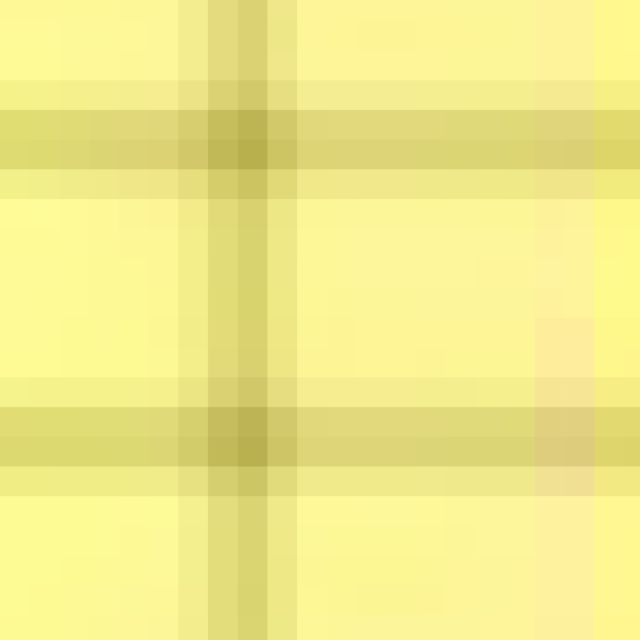
A Shadertoy shader for this pattern:

```glsl
// Soft yellow checked cloth seen as coarse square cells: one vertical stripe
// crosses two horizontal ones. Each stripe is a four-cell shading profile that
// subtracts light, over a base tinted by cell-sampled value noise.

const float CELLS = 21.54;                  // cells across the canvas
const vec2 REPEAT = vec2(22.0, 10.0);       // stripe spacing in cells
const vec2 FIRST_STRIPE = vec2(6.0, 2.0);   // first shaded column and row
const vec4 COLUMN_SHADE = vec4(0.040, 0.112, 0.150, 0.062);
const vec4 ROW_SHADE = vec4(0.035, 0.122, 0.140, 0.056);
const vec3 BASE = vec3(0.992, 0.965, 0.592);

// Sine-free hash of a lattice point
float hash21(vec2 p) {
    vec3 q = fract(p.xyx * 0.1031);
    q += dot(q, q.yzx + 33.33);
    return fract((q.x + q.y) * q.z);
}

float valueNoise(vec2 p) {
    vec2 i = floor(p);
    vec2 f = smoothstep(0.0, 1.0, fract(p));
    float low = mix(hash21(i), hash21(i + vec2(1, 0)), f.x);
    float high = mix(hash21(i + vec2(0, 1)), hash21(i + vec2(1, 1)), f.x);
    return mix(low, high, f.y);
}

// Cell index with antialiased jumps at the cell borders
vec2 softFloor(vec2 p, float halfWidth) {
    vec2 shifted = p + 0.5;
    return floor(shifted) - 1.0
         + smoothstep(0.5 - halfWidth, 0.5 + halfWidth, fract(shifted));
}

// Shade of a repeating stripe, interpolated between its four cells
float stripe(float index, float first, float period, vec4 shade) {
    float t = mod(index - first + 1.0, period) - 1.0;
    vec4 weight = max(1.0 - abs(t - vec4(0, 1, 2, 3)), 0.0);
    return dot(weight, shade);
}

// Plateau from cell a to cell b
float band(float index, float a, float b) {
    return clamp(index - a + 1.0, 0.0, 1.0) * clamp(b + 1.0 - index, 0.0, 1.0);
}

// Faint colour drift of the cloth
vec3 clothTint(vec2 cell) {
    float warmth = valueNoise(cell * 0.24 + 7.0) - 0.5;
    float fade = valueNoise(cell * vec2(0.16, 0.38) + 31.0) - 0.5;
    vec3 tint = warmth * vec3(0.002, -0.020, 0.016)
              + fade * vec3(0.008, 0.010, 0.036);

    // Pale rose strip, strongest in the lower half
    float rose = band(cell.x, 18.0, 19.0) * (0.5 + 0.6 * band(cell.y, 10.0, 15.0));
    tint += rose * vec3(0.003, -0.028, 0.022);

    // Purer yellow at both sides
    tint += band(cell.x, 20.0, 22.0) * vec3(0.006, 0.006, -0.042);
    tint += (1.0 - smoothstep(0.0, 6.0, cell.x)) * vec3(0.004, 0.018, -0.004);
    return tint;
}

void mainImage(out vec4 fragColor, in vec2 fragCoord) {
    vec2 uv = fragCoord / iResolution.xy;
    vec2 grid = vec2(uv.x, 1.0 - uv.y) * CELLS - vec2(0.0, 0.70);
    float halfWidth = min(0.8 * CELLS / iResolution.y, 0.5);
    vec2 cell = softFloor(grid, halfWidth);

    // Stripe shades add up where they cross
    float shade = stripe(cell.x, FIRST_STRIPE.x, REPEAT.x, COLUMN_SHADE)
                + stripe(cell.y, FIRST_STRIPE.y, REPEAT.y, ROW_SHADE);
    vec3 color = BASE + clothTint(cell) - shade * vec3(0.93, 0.95, 1.0);
    fragColor = vec4(clamp(color, 0.0, 1.0), 1.0);
}
```
